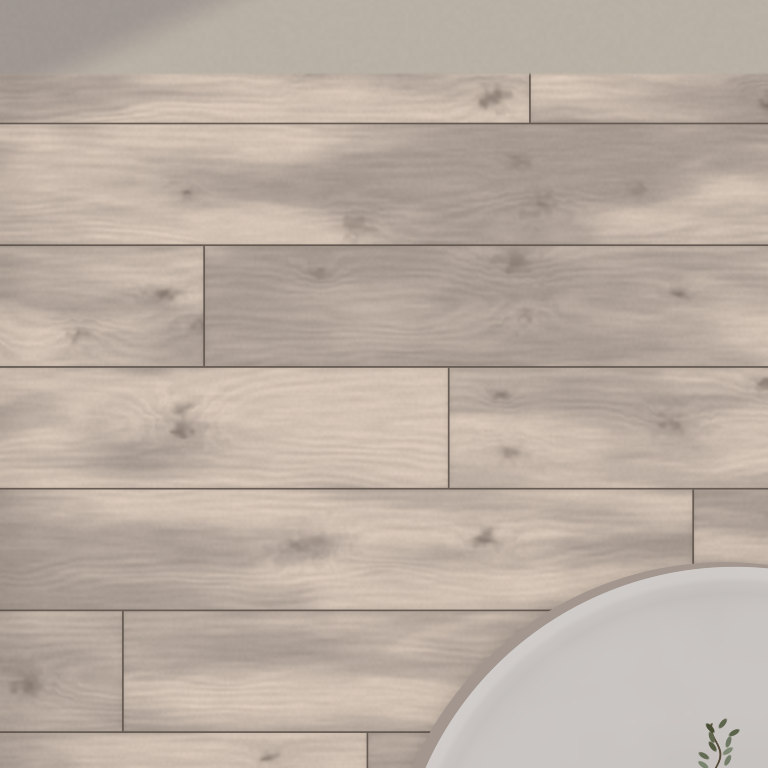
A WebGL 2 fragment shader for this texture:

```glsl
#version 300 es
precision highp float;
// Staggered pale oak planks with dark seams, below a plain shaded wall strip
// and behind the rim of a round tabletop carrying a small sprig.
// Rows and joints come from fract; grain, knots and tone from seeded noise.
uniform vec2 u_resolution;
out vec4 outColor;

#define ROW_HEIGHT 0.1585
#define FIRST_SEAM 0.8392
#define PLANK_LENGTH 1.061
#define FIRST_JOINT 0.690
#define JOINT_STEP 0.3184
#define SEAM_HALF_WIDTH 0.0011
#define WALL_EDGE 0.9036
#define GRAIN_DENSITY 85.0
#define TABLE_CENTRE vec2(0.944, -0.176)
#define TABLE_RADIUS 0.444

const vec3 PALE_OAK = vec3(0.825, 0.762, 0.706);
const vec3 GREY_OAK = vec3(0.655, 0.605, 0.568);
const vec3 KNOT = vec3(0.46, 0.41, 0.375);
const vec3 SEAM = vec3(0.37, 0.33, 0.30);
const vec3 WALL = vec3(0.725, 0.692, 0.645);
const vec3 WALL_SHADE = vec3(0.625, 0.592, 0.572);
const vec3 TABLE_TOP = vec3(0.785, 0.768, 0.757);
const vec3 TABLE_SIDE = vec3(0.635, 0.59, 0.56);

float hash(vec2 p) {
  vec3 h = fract(p.xyx * vec3(0.1031, 0.1030, 0.0973));
  h += dot(h, h.yzx + 33.33);
  return fract((h.x + h.y) * h.z);
}

float noise(vec2 p) {
  vec2 i = floor(p), f = fract(p);
  f = f * f * (3.0 - 2.0 * f);
  return mix(mix(hash(i), hash(i + vec2(1, 0)), f.x),
             mix(hash(i + vec2(0, 1)), hash(i + vec2(1, 1)), f.x), f.y);
}

float fbm(vec2 p) {
  float sum = 0.0, amp = 0.5;
  for (int i = 0; i < 4; i++) {
    sum += amp * noise(p);
    p = p * 2.03 + 17.0;
    amp *= 0.5;
  }
  return sum / 0.9375;
}

// Coverage of the inside of a signed distance
float cover(float d, float px) { return 1.0 - smoothstep(-0.6 * px, 0.6 * px, d); }

// One plank; q is measured from its left end and centre line
vec3 oak(vec2 q, vec2 id) {
  vec2 offset = 50.0 + 40.0 * vec2(hash(id + 3.1), hash(id + 8.7));
  float drift = fbm(q * vec2(3.0, 9.0) + offset);
  float rings = length(vec2(q.y + 0.02 * (drift - 0.5), 0.012)) * GRAIN_DENSITY + 6.0 * drift;
  float knots = 0.0, halo = 0.0;
  for (int i = 0; i < 5; i++) {
    vec2 key = id * 7.0 + float(i) * 13.7 + 20.0;
    vec2 centre = vec2(hash(key) * PLANK_LENGTH, (hash(key + 5.3) - 0.5) * ROW_HEIGHT * 0.75);
    float size = mix(0.006, 0.015, hash(key + 9.1));
    vec2 d = (q - centre) * vec2(0.75, 1.15) / size;
    d += 1.2 * (vec2(noise(q * 110.0 + offset), noise(q * 110.0 - offset)) - 0.5);
    float r2 = dot(d, d);
    knots += exp(-r2) * mix(0.3, 0.75, hash(key + 2.9));
    halo += exp(-r2 * 0.10);
  }
  rings += 1.8 * halo;

  // Broad tone, cathedral grain, then fine fibres and pores
  float tone = fbm(q * vec2(3.2, 15.0) + offset.yx + 0.8 * drift);
  tone += 0.16 * (hash(id + 6.4) - 0.5) - 0.08 * halo;
  vec3 wood = mix(GREY_OAK, PALE_OAK, smoothstep(0.22, 0.70, tone));
  float strength = smoothstep(0.3, 0.7, noise(q * vec2(6.0, 20.0) + offset));
  float shade = 0.016 * (0.4 + strength) * sin(6.2832 * rings);
  shade += 0.05 * (noise(q * vec2(30.0, 230.0) + offset) - 0.5);
  shade += 0.025 * (noise(q * 270.0) - 0.5);
  wood *= 1.0 + shade;
  return mix(wood, KNOT, min(knots, 0.8));
}

vec3 planks(vec2 p, float px) {
  float down = (FIRST_SEAM - p.y) / ROW_HEIGHT;
  float row = floor(down) + 1.0;
  float along = (p.x - FIRST_JOINT - row * JOINT_STEP) / PLANK_LENGTH;
  vec2 cell = vec2(fract(along), fract(down));
  vec2 size = vec2(PLANK_LENGTH, ROW_HEIGHT);
  vec3 color = oak((cell - vec2(0.0, 0.5)) * size, vec2(floor(along) + 9.0, row + 4.0));
  vec2 edge = min(cell, 1.0 - cell) * size;
  float gap = min(edge.x, edge.y);
  color *= 1.0 - 0.08 * exp(-gap / 0.003);
  return mix(color, SEAM, 0.9 * cover(gap - SEAM_HALF_WIDTH, px));
}

// Stem with alternating small leaves
vec3 sprig(vec3 color, vec2 p, float px) {
  float stem = abs(p.x - 0.932 - 0.006 * sin(p.y * 90.0)) - 0.0013;
  color = mix(color, vec3(0.34, 0.30, 0.22), cover(max(stem, p.y - 0.058), px));
  for (int i = 0; i < 10; i++) {
    float n = float(i), side = mod(n, 2.0) * 2.0 - 1.0;
    vec2 d = p - vec2(0.935 + side * (0.005 + 0.018 * hash(vec2(n, 4.0))), 0.004 + n * 0.006);
    float a = side * (0.3 + hash(vec2(n, 7.0)));
    d = mat2(cos(a), -sin(a), sin(a), cos(a)) * d;
    float leaf = (length(d / vec2(0.0075, 0.0032)) - 1.0) * 0.0032;
    vec3 green = mix(vec3(0.25, 0.27, 0.16), vec3(0.58, 0.63, 0.56), hash(vec2(n, 2.0)));
    color = mix(color, green, cover(leaf, px));
  }
  return color;
}

void main() {
  vec2 p = gl_FragCoord.xy / u_resolution;
  float px = 1.0 / min(u_resolution.x, u_resolution.y);
  vec3 color = planks(p, px) * mix(0.95, 1.0, smoothstep(0.0, 0.06, p.x));

  // Wall strip with a slanting soft shadow
  float lit = smoothstep(-0.07, 0.07, p.x - 0.08 - 2.2 * (p.y - WALL_EDGE));
  vec3 wall = mix(WALL_SHADE, WALL, lit) + 0.012 * (noise(p * 200.0) - 0.5);
  color = mix(color, wall, smoothstep(-0.003, 0.003, p.y - WALL_EDGE));

  // Tabletop: contact shade, dark side, bright rim, mottled surface
  float side = length(p - TABLE_CENTRE) - TABLE_RADIUS;
  float top = length(p - TABLE_CENTRE - vec2(0.013, -0.003)) - TABLE_RADIUS + 0.003;
  color *= 1.0 - 0.10 * exp(-max(side, 0.0) / 0.012);
  color = mix(color, TABLE_SIDE, cover(side, px));
  vec3 surface = TABLE_TOP + 0.025 * (fbm(p * 9.0) - 0.5);
  surface += 0.03 * smoothstep(-0.022, -0.012, top) - 0.02 * exp(-abs(top + 0.035) / 0.012);
  color = mix(color, surface, cover(top, px));
  outColor = vec4(sprig(color, p, px), 1.0);
}
```
